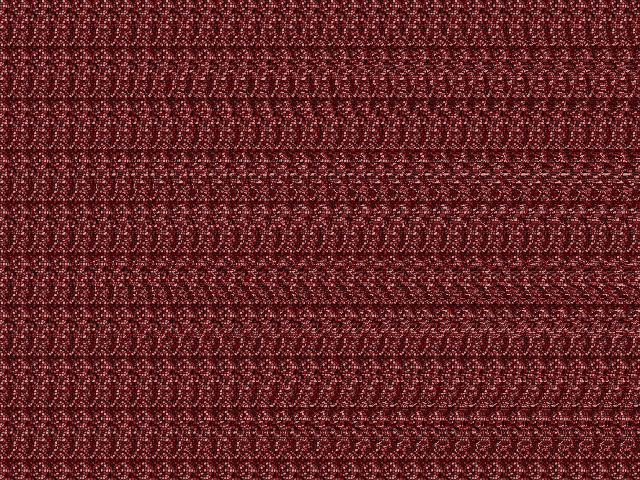
This pattern is drawn by a WebGL 2 fragment shader. Its source:

```glsl
#version 300 es
precision highp float;
// Red chipped-grain stereogram: narrow tiles whose spacing shifts inside four bands.

#define REPEATS_ACROSS 31.0
#define REPEATS_DOWN 9.3
#define GRAINS vec2(8.0, 20.0)
#define DEPTH_SHIFT 0.12
#define BAND_FIRST 0.14
#define BAND_STEP 0.236
#define BAND_HALF 0.08
#define PATCH_SCALE vec2(11.0, 13.0)
#define GAP_WIDTH 0.42
#define COLUMN_SHADE 0.12
#define BLOTCH 0.22

uniform vec2 u_resolution;
out vec4 fragColor;

const vec3 BLACK_RED = vec3(0.13, 0.02, 0.02);
const vec3 DEEP_RED = vec3(0.38, 0.06, 0.07);
const vec3 MID_RED = vec3(0.52, 0.16, 0.17);
const vec3 ROSE = vec3(0.65, 0.35, 0.36);
const vec3 PALE_PINK = vec3(0.90, 0.64, 0.64);

vec2 hash2(vec2 p) {
    vec3 q = fract(p.xyx * vec3(0.1031, 0.1030, 0.0973));
    q += dot(q, q.yzx + 33.33);
    return fract((q.xx + q.yz) * q.zy);
}

// Gradient noise that wraps after 'period' lattice cells
float gradientNoise(vec2 p, vec2 period) {
    vec2 cell = floor(p), f = fract(p);
    vec2 w = f * f * f * (f * (f * 6.0 - 15.0) + 10.0);
    vec4 corner;
    for (int i = 0; i < 4; i++) {
        vec2 o = vec2(float(i & 1), float(i >> 1));
        vec2 g = hash2(mod(cell + o, period) + 17.0) * 2.0 - 1.0;
        corner[i] = dot(g, f - o);
    }
    return mix(mix(corner.x, corner.y, w.x), mix(corner.z, corner.w, w.x), w.y);
}

// Raised patches, in two levels, confined to four horizontal bands
float patchDepth(vec2 uv) {
    const vec2 span[4] = vec2[4](vec2(0.29, 0.69), vec2(0.12, 0.97),
                                vec2(0.12, 0.92), vec2(0.20, 0.83));
    float row = clamp(floor((uv.y - BAND_FIRST) / BAND_STEP + 0.5), 0.0, 3.0);
    vec2 limits = span[int(row)];
    float offRow = abs(uv.y - BAND_FIRST - row * BAND_STEP);
    if (offRow > BAND_HALF || uv.x < limits.x || uv.x > limits.y) return 0.0;
    float n = gradientNoise(uv * PATCH_SCALE, vec2(97.0));
    return 0.5 * (step(-0.02, n) + step(0.18, n));
}

// Walk left from tile to tile until the first strip is reached
float traceToFirstStrip(vec2 uv) {
    float period = 1.0 / REPEATS_ACROSS;
    for (int i = 0; i < 40; i++) {
        if (uv.x < period) break;
        uv.x -= period * (1.0 - DEPTH_SHIFT * patchDepth(uv));
    }
    return uv.x;
}

// Angular chips of random shade with thin dark gaps, wrapped to one tile
float grainTone(vec2 tile) {
    vec2 p = tile * GRAINS;
    vec2 cell = floor(p);
    float nearest = 9.0, second = 9.0, shade = 0.0;
    for (int j = -1; j <= 1; j++) {
        for (int i = -1; i <= 1; i++) {
            vec2 id = cell + vec2(float(i), float(j));
            vec2 wrapped = mod(id, GRAINS);
            float d = length(id + hash2(wrapped + 3.0) - p);
            if (d < nearest) {
                second = nearest;
                nearest = d;
                shade = hash2(wrapped + 61.0).x;
            } else {
                second = min(second, d);
            }
        }
    }
    float chip = smoothstep(0.0, GAP_WIDTH, second - nearest);
    float blotch = gradientNoise(tile * vec2(3.0, 6.0), vec2(3.0, 6.0));
    float column = pow(0.5 + 0.5 * cos(6.28318 * (tile.x - 0.5)), 4.0);
    return chip * (0.33 + 0.75 * shade) + BLOTCH * blotch - COLUMN_SHADE * column;
}

vec3 toneColor(float t) {
    vec3 c = mix(BLACK_RED, DEEP_RED, smoothstep(0.0, 0.32, t));
    c = mix(c, MID_RED, smoothstep(0.32, 0.56, t));
    c = mix(c, ROSE, smoothstep(0.54, 0.74, t));
    return mix(c, PALE_PINK, smoothstep(0.74, 1.0, t));
}

void main() {
    vec2 uv = gl_FragCoord.xy / u_resolution;
    vec2 strip = vec2(traceToFirstStrip(uv), uv.y);
    vec2 repeats = vec2(REPEATS_ACROSS, REPEATS_DOWN);

    // Four samples per pixel smooth the grain edges
    vec3 color = vec3(0.0);
    for (int s = 0; s < 4; s++) {
        vec2 offset = (vec2(float(s & 1), float(s >> 1)) - 0.5) * 0.5 / u_resolution;
        color += toneColor(grainTone(fract((strip + offset) * repeats)));
    }
    fragColor = vec4(color * 0.25, 1.0);
}
```
